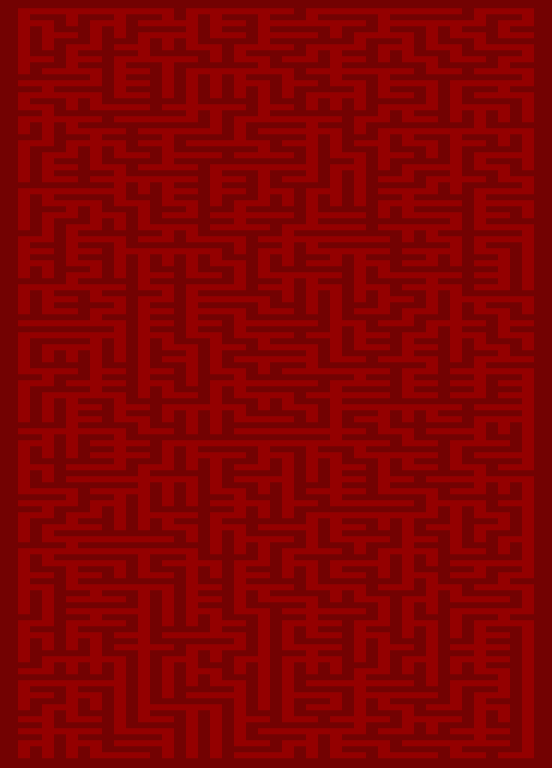
This pattern is drawn by a Shadertoy shader. Its source:

```glsl
// Draws a dense rectangular maze of light red corridors between dark red walls.

const vec3 WALL_COLOR = vec3(0.45, 0.008, 0.008);
const vec3 PATH_COLOR = vec3(0.58, 0.0, 0.0);

const vec2 CANVAS = vec2(368.0, 512.0);  // layout units spanning the canvas
const vec2 MARGIN = vec2(12.0, 6.5);     // left and bottom frame, layout units
const vec2 UNIT = vec2(8.0, 4.0);        // size of one wall or path block
const ivec2 GRID = ivec2(43, 125);       // block counts, both odd
const float SIDE_CHANCE = 0.307;         // chance of a post falling left (or right)
const uint SEED = 71u;

const ivec2 LEFT = ivec2(-1, 0);
const ivec2 RIGHT = ivec2(1, 0);
const ivec2 DOWN = ivec2(0, -1);
const ivec2 UP = ivec2(0, 1);

float hash(ivec2 cell) {
    uint h = uint(cell.x) * 374761393u + uint(cell.y) * 668265263u + SEED;
    h = (h ^ (h >> 15)) * 2246822519u;
    h = (h ^ (h >> 13)) * 3266489917u;
    h ^= h >> 16;
    return float(h >> 8) / 16777216.0;
}

bool outside(ivec2 block) {
    return any(lessThan(block, ivec2(0))) || any(greaterThanEqual(block, GRID));
}

// Direction in which the post at an odd block topples to form a wall.
// Two posts never fall on each other, so the walls close no loops.
ivec2 fallOf(ivec2 post) {
    if (outside(post)) return ivec2(0);
    float choice = hash(post);
    if (choice < SIDE_CHANCE) return RIGHT;
    bool leftIsFree = post.x == 1 || hash(post + 2 * LEFT) >= SIDE_CHANCE;
    if (choice < 2.0 * SIDE_CHANCE && leftIsFree) return LEFT;
    // The top row may also lean on the frame.
    bool topRow = post.y == GRID.y - 2;
    return topRow && hash(post + GRID) < 0.5 ? UP : DOWN;
}

// 1 for a wall block, 0 for a path block.
float wallAt(ivec2 block) {
    if (outside(block)) return 1.0;
    ivec2 odd = block & 1;
    if (odd.x == odd.y) return float(odd.x);
    // A link block lies between two posts and is filled if either falls on it.
    ivec2 side = odd.y == 1 ? RIGHT : UP;
    bool filled = fallOf(block - side) == side || fallOf(block + side) == -side;
    return filled ? 1.0 : 0.0;
}

void mainImage(out vec4 fragColor, in vec2 fragCoord) {
    vec2 position = (fragCoord / iResolution.xy * CANVAS - MARGIN) / UNIT;
    vec2 pixelSize = CANVAS / iResolution.xy / UNIT;

    // Box-filtered blend of the four blocks around the nearest grid corner.
    vec2 corner = floor(position + 0.5);
    vec2 weight = clamp((position - corner) / pixelSize + 0.5, 0.0, 1.0);
    ivec2 block = ivec2(corner);
    float below = mix(wallAt(block + LEFT + DOWN), wallAt(block + DOWN), weight.x);
    float above = mix(wallAt(block + LEFT), wallAt(block), weight.x);
    float wall = mix(below, above, weight.y);

    fragColor = vec4(mix(PATH_COLOR, WALL_COLOR, wall), 1.0);
}
```
